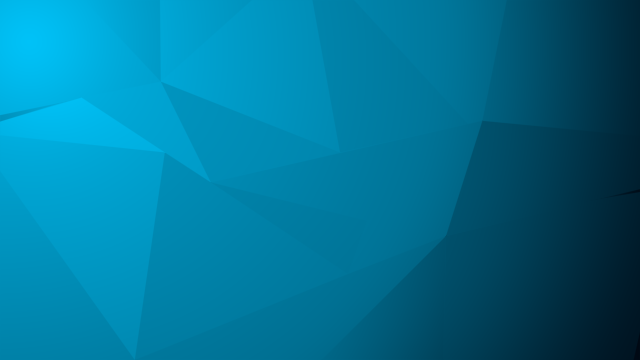
This background is drawn by a WebGL 1 fragment shader. Its source:

```glsl
precision highp float;
// Blue low-poly backdrop: shaded facets over a glow at the upper left.
uniform vec2 u_resolution;

// Signed distance to the line a-b, positive on its left; a zero-length edge never clips.
float leftOf(vec2 p, vec2 a, vec2 b) {
  vec2 e = b - a, q = p - a;
  return (e.x * q.y - e.y * q.x + 1e-5) / (length(e) + 1e-6);
}

// Brightness factor of a convex, counterclockwise quad, shaded from corner a to corner c.
float quad(vec2 p, vec2 a, vec2 b, vec2 c, vec2 d, float shadeA, float shadeC) {
  float inside = min(min(leftOf(p, a, b), leftOf(p, b, c)),
                     min(leftOf(p, c, d), leftOf(p, d, a)));
  float soft = 7.0 / u_resolution.y;
  float along = clamp(dot(p - a, c - a) / dot(c - a, c - a), 0.0, 1.0);
  return mix(1.0, mix(shadeA, shadeC, along), smoothstep(-soft, soft, inside));
}

float tri(vec2 p, vec2 a, vec2 b, vec2 c, float shadeA, float shadeC) {
  return quad(p, a, b, c, c, shadeA, shadeC);
}

void main() {
  // The canvas spans 16 by 9 units.
  vec2 p = gl_FragCoord.xy / u_resolution * vec2(16.0, 9.0);

  // Radial falloff from the glow to the dark right side
  float d = length(p - vec2(0.73, 7.96)) / 9.0;
  float light = 0.70 - 0.2 * d + 0.06 * exp(-20.0 * d * d)
              - 0.25 * smoothstep(1.1, 1.9, d);

  // Corners shared by several facets
  vec2 peak = vec2(2.04, 6.56), upper = vec2(4.02, 6.96);
  vec2 notch = vec2(4.12, 5.19), hub = vec2(5.27, 4.44);
  vec2 foot = vec2(3.37, 0.0), valley = vec2(8.7, 2.15);
  vec2 ridge = vec2(8.5, 5.19), crest = vec2(7.81, 9.0);
  vec2 shoulder = vec2(12.06, 5.98), elbow = vec2(11.15, 3.1);

  // Top facets
  light *= tri(p, vec2(2.1, 9.0), upper, vec2(4.0, 9.0), 1.0, 0.96);
  light *= tri(p, vec2(4.0, 9.0), upper, vec2(6.3, 9.0), 1.04, 1.0);
  light *= quad(p, upper, ridge, crest, vec2(6.3, 9.0), 1.05, 1.03);
  light *= tri(p, upper, hub, ridge, 0.93, 1.01);
  light *= quad(p, crest, ridge, vec2(11.7, 5.9), vec2(8.85, 9.0), 0.96, 0.98);

  // Left facets
  light *= quad(p, peak, notch, hub, upper, 1.0, 1.06);
  light *= quad(p, vec2(0.0, 5.96), vec2(0.0, 5.62), notch, peak, 1.06, 1.13);
  light *= tri(p, vec2(0.0, 6.12), vec2(0.0, 5.96), vec2(1.56, 6.44), 0.84, 0.95);
  light *= quad(p, vec2(0.0, 5.62), vec2(0.0, 4.73), foot, notch, 1.03, 1.04);
  light *= tri(p, vec2(0.0, 4.73), vec2(0.0), foot, 1.0, 0.95);

  // Central and lower facets
  light *= quad(p, notch, foot, valley, hub, 0.93, 0.96);
  light *= quad(p, hub, valley, elbow, shoulder, 0.95, 0.96);
  light *= tri(p, hub, valley, vec2(9.17, 3.48), 0.95, 0.99);
  light *= quad(p, foot, vec2(8.04, 0.0), elbow, valley, 0.91, 0.93);
  light *= tri(p, vec2(8.04, 0.0), vec2(11.08, 0.0), elbow, 0.9, 0.77);

  // Dark right facets
  light *= quad(p, vec2(12.67, 9.0), shoulder, vec2(16.0, 5.6), vec2(16.0, 9.0), 0.93, 0.95);
  light *= quad(p, shoulder, elbow, vec2(16.0, 4.27), vec2(16.0, 5.6), 0.77, 0.95);
  light *= quad(p, elbow, vec2(11.08, 0.0), vec2(16.0, 0.0), vec2(16.0, 4.27), 0.76, 1.1);
  light *= tri(p, vec2(15.0, 4.03), vec2(16.0, 4.2), vec2(16.0, 4.27), 0.9, 0.4);
  light *= tri(p, vec2(15.84, 0.0), vec2(16.0, 0.0), vec2(16.0, 0.7), 0.5, 0.4);

  gl_FragColor = vec4(0.0, light, 1.23 * light + 0.035, 1.0);
}
```
